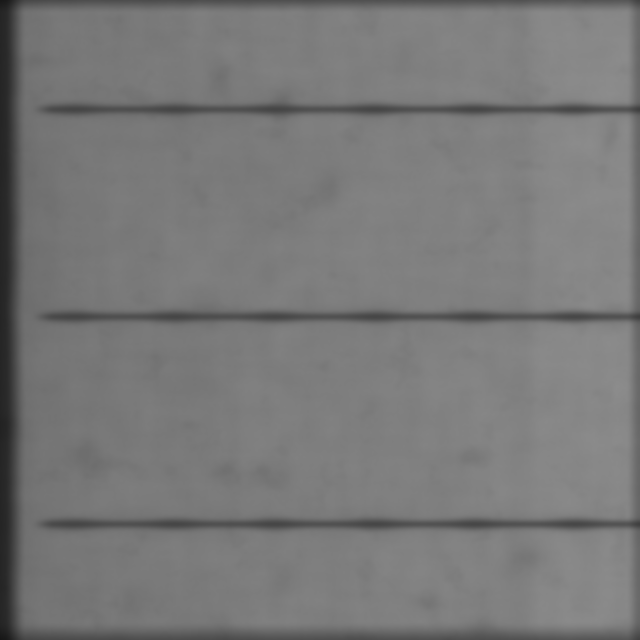
Write a WebGL 2 fragment shader that draws this texture.

```glsl
#version 300 es
precision highp float;
// Grey weathered panel crossed by three soft dark seams, each with six
// thicker knots. Built from a lit gradient, gradient-noise stains, repeated
// gaussian seams and a shaded border that is deepest on the left.

uniform vec2 u_resolution;
out vec4 fragColor;

float hash(vec2 p) {
    vec3 q = fract(vec3(p.xyx) * 0.1031);
    q += dot(q, q.yzx + 33.33);
    return fract((q.x + q.y) * q.z);
}

vec2 gradientAt(vec2 cell) {
    float angle = 6.2832 * hash(cell);
    return vec2(cos(angle), sin(angle));
}

float gradientNoise(vec2 p) {
    vec2 i = floor(p), f = p - i;
    vec2 u = f * f * f * (f * (f * 6.0 - 15.0) + 10.0);
    vec2 e = vec2(1.0, 0.0);
    float a = dot(gradientAt(i), f);
    float b = dot(gradientAt(i + e.xy), f - e.xy);
    float c = dot(gradientAt(i + e.yx), f - e.yx);
    float d = dot(gradientAt(i + e.xx), f - e.xx);
    return mix(mix(a, b, u.x), mix(c, d, u.x), u.y);
}

float fbm(vec2 p) {
    float sum = 0.0, amplitude = 0.5;
    for (int octave = 0; octave < 3; octave++) {
        sum += amplitude * gradientNoise(p);
        p = p * 2.03 + 17.0;
        amplitude *= 0.5;
    }
    return sum;
}

float bell(float x, float width) {
    return exp(-x * x / (width * width));
}

// Soft smudges, at most one in each cell of a jittered grid
float smudges(vec2 uv) {
    vec2 warped = uv + 0.02 * vec2(fbm(uv * 22.0), fbm(uv * 22.0 + 50.0));
    vec2 home = floor(warped * 8.0);
    float sum = 0.0;
    for (int y = -1; y <= 1; y++) {
        for (int x = -1; x <= 1; x++) {
            vec2 cell = home + vec2(x, y);
            vec2 center = (cell + vec2(hash(cell + 3.0), hash(cell + 71.0))) / 8.0;
            vec2 radius = vec2(0.014, 0.014) + 0.016 * vec2(hash(cell + 29.0), hash(cell + 47.0));
            vec2 d = (warped - center) / radius;
            float strength = smoothstep(0.45, 1.0, hash(cell + 113.0));
            sum += strength * exp(-dot(d, d));
        }
    }
    return sum;
}

// Darkness of the seams: x is the core, y the faint halo
vec2 seams(vec2 uv) {
    float row = floor((uv.y - 0.019) / 0.324);
    float offset = uv.y - (0.181 + 0.324 * row);
    float onPanel = step(0.0, row) * step(row, 2.0);
    float along = (fract((uv.x - 0.117) / 0.1563 + 0.5) - 0.5) * 0.1563;
    float knot = bell(along, 0.036);
    float fadeIn = smoothstep(0.045, 0.085, uv.x);
    float core = bell(offset, mix(0.0066, 0.0088, knot));
    return onPanel * fadeIn * vec2(core * mix(0.78, 1.0, knot), bell(offset, 0.018));
}

// Light left by the border shading, with a wavering left edge
float border(vec2 uv) {
    float waver = 0.006 * fbm(vec2(3.0, uv.y * 7.0));
    float left = smoothstep(0.008, 0.042, uv.x + waver);
    left = mix(0.34 + 4.0 * min(uv.x, 0.02), 1.0, left);
    left *= 1.0 - 0.08 * bell(uv.x, 0.07);
    float bottom = mix(0.6, 1.0, smoothstep(-0.006, 0.03, uv.y + waver));
    float top = mix(0.58, 1.0, smoothstep(-0.006, 0.022, 1.0 - uv.y + waver));
    float right = mix(0.76, 1.0, smoothstep(0.0, 0.022, 1.0 - uv.x));
    return left * bottom * top * right;
}

void main() {
    vec2 uv = gl_FragCoord.xy / u_resolution;

    // Panel tone brightens to the right, with a faint step near that side
    float grey = mix(0.463, 0.525, uv.x);
    grey += 0.012 * smoothstep(0.815, 0.845, uv.x) - 0.01 * bell(uv.x - 0.815, 0.02);

    // Broad clouds and small stains
    grey += 0.03 * fbm(uv * 6.0) + 0.014 * gradientNoise(uv * 24.0 + 8.0);
    grey -= 0.045 * smudges(uv);
    grey -= 0.022 * smoothstep(0.1, 0.4, fbm(uv * vec2(15.0, 17.0) + 31.0));

    // Faint upright and level streaks
    grey += 0.008 * gradientNoise(uv * vec2(40.0, 4.0));
    grey += 0.006 * gradientNoise(uv * vec2(8.0, 60.0) + 90.0);
    grey += 0.004 * gradientNoise(uv * 120.0);

    vec2 seam = seams(uv);
    grey -= 0.02 * seam.y;
    grey = mix(grey, 0.26, 0.92 * seam.x);

    fragColor = vec4(vec3(grey * border(uv)), 1.0);
}
```
